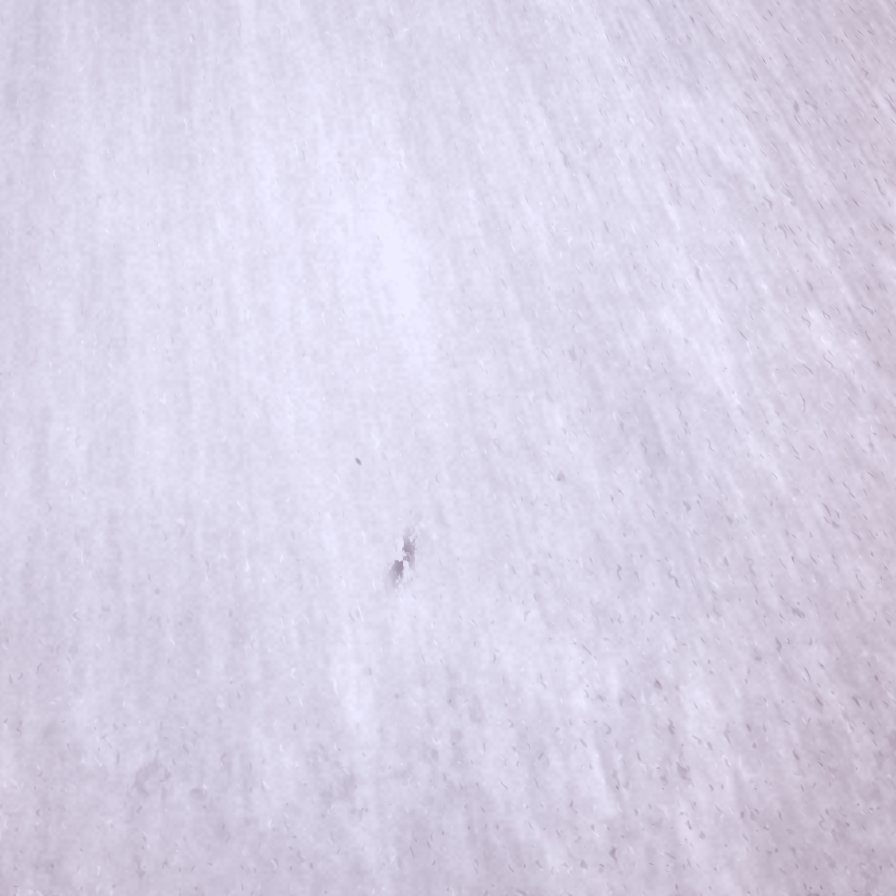
This texture is drawn by a WebGL 1 fragment shader. Its source:

```glsl
precision highp float;
uniform vec2 u_resolution;

float hash(vec2 p) {
  vec3 h = fract(p.xyx * vec3(0.1031, 0.1030, 0.0973));
  h += dot(h, h.yzx + 33.33);
  return fract((h.x + h.y) * h.z);
}

float noise(vec2 p) {
  vec2 i = floor(p), f = fract(p);
  f = f * f * (3.0 - 2.0 * f);
  return mix(mix(hash(i), hash(i + vec2(1.0, 0.0)), f.x),
             mix(hash(i + vec2(0.0, 1.0)), hash(i + 1.0), f.x), f.y);
}

float fbm(vec2 p) {
  float sum = 0.0, amp = 0.5;
  for (int i = 0; i < 4; i++) {
    sum += amp * noise(p);
    p = p * 2.03 + 17.3;
    amp *= 0.5;
  }
  return sum / 0.9375;
}

// One short ragged dash per cell, stretched along the grain
float flecks(vec2 q, float cells, float density, float seed) {
  vec2 g = q * vec2(cells, cells * 0.6) + seed;
  g += 0.3 * (vec2(noise(q * 150.0 + seed), noise(q * 130.0 - seed + 90.0)) - 0.5);
  vec2 id = floor(g);
  vec2 centre = 0.5 + 0.35 * (vec2(hash(id + 3.1), hash(id + 8.7)) - 0.5);
  vec2 d = fract(g) - centre;
  d.x += d.y * (hash(id + 21.4) - 0.4) * 0.6;
  vec2 size = vec2(0.13, 0.09 + 0.17 * hash(id + 5.9));
  float dash = 1.0 - smoothstep(0.2, 1.15, length(d / size));
  return dash * step(hash(id + 13.6), density) * (0.3 + 0.7 * hash(id + 31.2));
}

void main() {
  vec2 p = gl_FragCoord.xy / u_resolution;

  // Grain lines fan out from a point far above the canvas
  vec2 grain = vec2((p.x - 0.1) / (2.2 - p.y) * 1.7 + 1.0, p.y + 1.0);
  grain.x += 0.008 * (noise(grain * vec2(5.0, 4.0)) - 0.5);
  float wear = clamp(0.3 + 0.9 * smoothstep(0.35, 1.0, p.x)
                     + 0.5 * smoothstep(0.6, 0.0, p.y), 0.0, 1.3);

  // Soft light, brightest above the middle
  vec2 away = p - vec2(0.38, 0.66);
  float falloff = dot(away * away, vec2(2.0, 1.75));
  float tone = 0.93 - falloff / (1.0 + 0.35 * falloff);

  // Clouds and long brushed streaks
  tone += 0.36 * (fbm(grain * vec2(8.0, 4.0)) - 0.5);
  tone += 0.13 * (noise(grain * vec2(28.0, 2.5)) - 0.5);
  tone += 0.15 * (noise(grain * vec2(75.0, 6.0) + 40.0) - 0.5);
  tone += (0.09 + 0.16 * wear) * (noise(grain * vec2(150.0, 28.0)) - 0.5);
  tone += (0.05 + 0.16 * wear) * (noise(grain * vec2(105.0, 60.0) + 23.0) - 0.5);

  // Pale smears of thicker paint
  float smear = smoothstep(0.56, 0.76, fbm(grain * vec2(24.0, 8.0) + 11.0));
  tone += 0.22 * smear * wear;

  // Fine speckle
  tone += 0.19 * (noise(p * 230.0) - 0.5) + 0.12 * (noise(p * 120.0 + 7.0) - 0.5);

  // Dark pores and bright chips in several sizes
  for (int i = 0; i < 3; i++) {
    float k = float(i);
    float cells = 36.0 + 18.0 * k;
    tone -= 0.5 * flecks(grain, cells, 0.36 * wear, 19.0 * k) * (0.35 + 0.65 * wear);
    tone += 0.3 * flecks(grain, cells, 0.28 * wear, 19.0 * k + 70.0);
  }

  // Faint rough stains in the lower part
  float stain = smoothstep(0.52, 0.75, fbm(grain * vec2(12.0, 8.0) + 4.0)) * smoothstep(0.65, 0.2, p.y);
  tone -= 0.4 * stain * smoothstep(0.5, 0.75, fbm(grain * vec2(85.0, 45.0)));

  // Small ragged knot and a lone pit
  vec2 knot = p - vec2(0.45, 0.375);
  knot.x -= 0.3 * knot.y;
  float mark = exp(-dot(knot * knot, vec2(7000.0, 1300.0)));
  tone -= 1.7 * mark * smoothstep(0.42, 0.66, fbm(p * vec2(150.0, 95.0)));
  vec2 pit = p - vec2(0.4, 0.485);
  pit.x += 0.5 * pit.y;
  tone -= 1.2 * (1.0 - smoothstep(0.2, 1.0, length(pit / vec2(0.004, 0.006))));

  // Lavender paint, warmer toward the sides
  vec3 color = mix(vec3(0.75, 0.72, 0.80), vec3(0.91, 0.90, 0.98), clamp(tone, -1.2, 1.15));
  float warm = smoothstep(0.3, 0.75, length(away * vec2(1.1, 0.7)));
  color += warm * vec3(0.014, -0.002, -0.012);
  gl_FragColor = vec4(color, 1.0);
}
```
